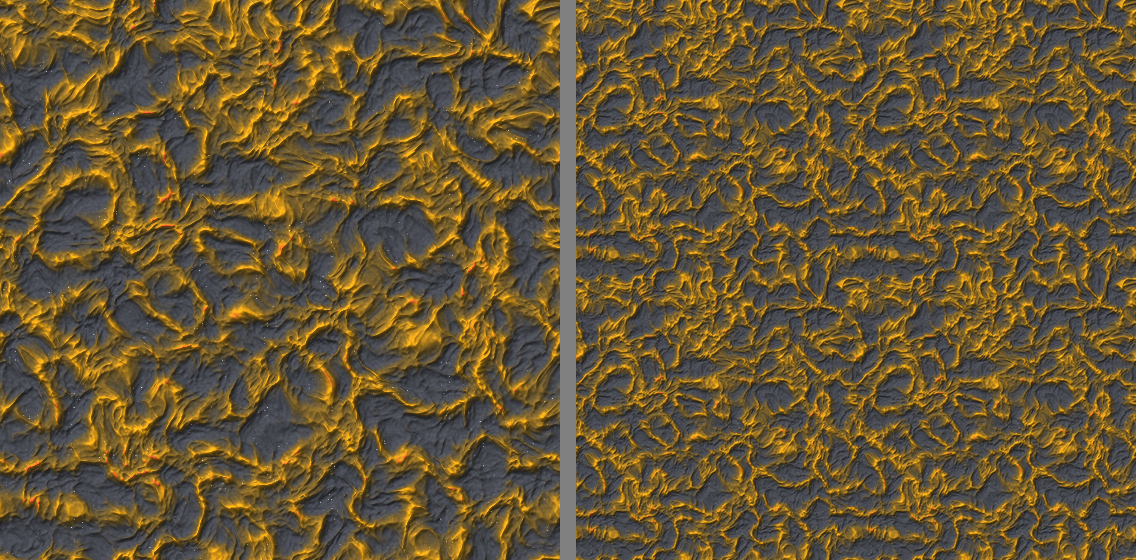
Left: one tile. Right: repeated 2 by 2.
A Shadertoy shader for this texture:

```glsl
float hash(vec2 p) {
    return fract(sin(dot(p, vec2(127.1, 311.7))) * 43758.5453);
}

// Slope at a lattice corner, wrapped to the period
float corner(vec2 cell, vec2 offset, float period, float seed) {
    float angle = 6.28318 * hash(mod(cell, period) + seed);
    return dot(vec2(cos(angle), sin(angle)), offset);
}

// Tiling gradient noise, about -0.7 to 0.7
float noise(vec2 uv, float period, float seed) {
    vec2 p = uv * period;
    vec2 i = floor(p), f = p - i;
    vec2 w = f * f * f * (f * (f * 6.0 - 15.0) + 10.0);
    vec2 e = vec2(1.0, 0.0);
    float low = mix(corner(i, f, period, seed), corner(i + e, f - e, period, seed), w.x);
    float high = mix(corner(i + e.yx, f - e.yx, period, seed),
                     corner(i + e.xx, f - e.xx, period, seed), w.x);
    return mix(low, high, w.y);
}

// Warped ridges: curling veins with finer threads laid over them
float veinHeight(vec2 uv) {
    vec2 warp = 0.045 * vec2(noise(uv, 7.0, 3.7), noise(uv, 7.0, 19.3));
    warp += 0.018 * vec2(noise(uv, 19.0, 41.1), noise(uv, 19.0, 57.9));
    uv += warp;
    float height = 0.0, amplitude = 0.42, period = 11.0;
    for (int octave = 0; octave < 4; octave++) {
        float n = 2.0 * noise(uv, period, 7.3 + 11.0 * float(octave));
        float ridge = max(1.0 - sqrt(n * n + 0.002), 0.0);
        ridge *= ridge;
        height += amplitude * ridge;
        amplitude *= 0.58 * (0.65 + 0.6 * ridge);
        period *= 2.0;
        uv += vec2(0.137, 0.291);
    }
    return height;
}

// One tiny glint in some cells of a grid
float sparkle(vec2 uv) {
    vec2 p = uv * 200.0;
    vec2 cell = mod(floor(p), 200.0);
    vec2 center = 0.35 + 0.3 * vec2(hash(cell + 5.1), hash(cell + 9.7));
    float dotMask = 1.0 - smoothstep(0.06, 0.34, length(fract(p) - center));
    float cluster = smoothstep(-0.1, 0.35, noise(uv, 18.0, 83.0));
    return dotMask * cluster * step(0.92, hash(cell)) * hash(cell + 31.3);
}

void mainImage(out vec4 fragColor, in vec2 fragCoord) {
    vec2 uv = fragCoord / iResolution.xy;
    vec2 e = vec2(0.002, 0.0);
    float height = veinHeight(uv);
    vec2 slope = vec2(veinHeight(uv + e) - veinHeight(uv - e),
                      veinHeight(uv + e.yx) - veinHeight(uv - e.yx)) / (2.0 * e.x);

    // Slate hollows, bronze flanks, gold crests and rare red peaks
    float ore = pow(clamp((height - 0.17) / 0.6, 0.0, 1.0), 1.5);
    vec3 slate = vec3(0.27, 0.28, 0.31);
    vec3 bronze = vec3(0.42, 0.34, 0.17);
    vec3 gold = vec3(0.92, 0.64, 0.08);
    vec3 red = vec3(0.92, 0.32, 0.2);
    vec3 color = mix(slate, bronze, smoothstep(0.0, 0.3, ore));
    color = mix(color, gold, smoothstep(0.2, 1.1, ore));
    float redZone = smoothstep(0.1, 0.35, noise(uv, 9.0, 97.0));
    color = mix(color, red, 0.85 * redZone * smoothstep(0.7, 0.82, height));

    // Relief lit from the upper left
    vec3 normal = normalize(vec3(-0.035 * slope, 1.0));
    vec3 light = normalize(vec3(-0.5, 0.7, 1.0));
    color *= 0.48 + 0.73 * max(dot(normal, light), 0.0);

    // Grain and glints
    color *= 1.0 + 0.16 * noise(uv, 190.0, 67.0);
    color += 0.6 * sparkle(uv) * (1.0 - 0.6 * ore);
    fragColor = vec4(color, 1.0);
}
```
